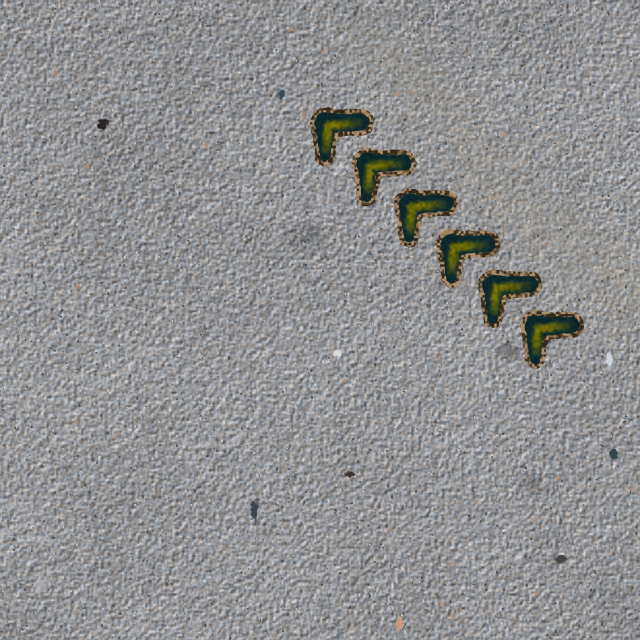
This texture is drawn by a WebGL 1 fragment shader. Its source:

```glsl
precision highp float;
// Grey asphalt with a diagonal row of six painted angle marks.
// The grit is relief-lit value noise with scattered pits and chips; each mark
// is a blend of two tapered capsules with a speckled rim and an olive core.
uniform vec2 u_resolution;

float hash(vec2 p) {
  vec3 q = fract(vec3(p.xyx) * 0.1031);
  q += dot(q, q.yzx + 33.33);
  return fract((q.x + q.y) * q.z);
}

float noise(vec2 p) {
  vec2 i = floor(p), f = fract(p);
  f = f * f * (3.0 - 2.0 * f);
  return mix(mix(hash(i), hash(i + vec2(1.0, 0.0)), f.x),
             mix(hash(i + vec2(0.0, 1.0)), hash(i + 1.0), f.x), f.y);
}

float fbm(vec2 p) {
  float sum = 0.0, amp = 0.5;
  for (int i = 0; i < 4; i++) {
    sum += amp * noise(p);
    p = p * 2.03 + 17.3;
    amp *= 0.5;
  }
  return sum;
}

// Distance to a segment from a to b whose radius runs from ra to rb
float taper(vec2 p, vec2 a, vec2 b, float ra, float rb) {
  vec2 ab = b - a;
  float t = clamp(dot(p - a, ab) / dot(ab, ab), 0.0, 1.0);
  return length(p - a - ab * t) - mix(ra, rb, t);
}

float smoothMin(float a, float b, float k) {
  float h = max(k - abs(a - b), 0.0) / k;
  return min(a, b) - h * h * k * 0.25;
}

float markDistance(vec2 p) {
  float across = taper(p, vec2(0.0), vec2(0.055, 0.0015), 0.0145, 0.0125);
  float down = taper(p, vec2(-0.001, 0.0), vec2(-0.002, -0.052), 0.0165, 0.0075);
  return smoothMin(across, down, 0.006);
}

// Height of the gravel surface
float grit(vec2 p) {
  return 0.62 * noise(p * 190.0) + 0.38 * noise(p * 330.0 + 41.0);
}

// Soft ragged ellipse, 1 inside and 0 outside
float blot(vec2 p, vec2 centre, vec2 size) {
  float r = length((p - centre) / size) + 0.7 * (noise(p * 260.0) - 0.5);
  return 1.0 - smoothstep(0.65, 1.2, r);
}

// Random specks, at most one per cell; rarity is the share of cells left empty
float specks(vec2 p, float cells, float rarity, float seed) {
  vec2 g = p * cells, id = floor(g) + seed;
  vec2 centre = 0.3 + 0.4 * vec2(hash(id + 3.1), hash(id + 8.7));
  float r = length((fract(g) - centre) * vec2(1.0, 0.6 + 0.8 * hash(id + 5.0)));
  return step(rarity, hash(id)) * (1.0 - smoothstep(0.1, 0.28, r));
}

vec3 asphalt(vec2 p) {
  // A smoother, warmer worn band crosses the upper right
  float band = exp(-pow((p.x + p.y * 1.05 - 1.54 + 0.12 * (fbm(p * 6.0) - 0.5)) / 0.075, 2.0))
             * smoothstep(0.48, 0.62, p.x);
  float relief = grit(p + vec2(0.0015, -0.0015)) - grit(p - vec2(0.0015, -0.0015));
  float tone = 0.578 + 0.09 * (fbm(p * 5.0) - 0.47) + 0.05 * (fbm(p * 38.0) - 0.47);
  tone -= relief * mix(0.36, 0.25, band);
  tone += 0.13 * (noise(p * 256.0 + 9.0) - 0.5);
  vec3 col = tone * mix(vec3(0.995, 0.998, 1.012), vec3(1.01, 0.998, 0.98), band);
  col *= 1.0 + 0.08 * (hash(floor(p * 240.0)) - 0.5) * vec3(1.0, 0.0, -1.0);

  // Pits and pale chips
  col = mix(col, vec3(0.25), 0.75 * specks(p, 110.0, 0.955, 0.0));
  col = mix(col, vec3(0.30), 0.6 * specks(p + 0.31, 170.0, 0.94, 50.0));
  col = mix(col, vec3(0.84), 0.75 * specks(p + 0.17, 140.0, 0.96, 90.0));
  col = mix(col, vec3(0.72, 0.55, 0.43), 0.7 * specks(p + 0.07, 60.0, 0.992, 20.0));

  // Larger stains and stones
  col *= 1.0 - 0.22 * blot(p, vec2(0.793, 0.450), vec2(0.020, 0.016));
  col *= 1.0 - 0.13 * blot(p, vec2(0.477, 0.630), vec2(0.030, 0.025));
  col *= 1.0 - 0.15 * blot(p, vec2(0.833, 0.245), vec2(0.016));
  col = mix(col, vec3(0.16, 0.14, 0.14), blot(p, vec2(0.161, 0.806), vec2(0.009, 0.008)));
  col = mix(col, vec3(0.24, 0.27, 0.31), blot(p, vec2(0.397, 0.201), vec2(0.006, 0.017)));
  col = mix(col, vec3(0.20, 0.28, 0.34), blot(p, vec2(0.440, 0.853), vec2(0.005, 0.008)));
  col = mix(col, vec3(0.20, 0.27, 0.30), blot(p, vec2(0.958, 0.290), vec2(0.007, 0.009)));
  col = mix(col, vec3(0.23, 0.20, 0.18), blot(p, vec2(0.547, 0.259), vec2(0.007, 0.005)));
  col = mix(col, vec3(0.27), blot(p, vec2(0.877, 0.126), vec2(0.009, 0.007)));
  col = mix(col, vec3(0.85), blot(p, vec2(0.527, 0.448), vec2(0.007, 0.006)));
  col = mix(col, vec3(0.80, 0.83, 0.88), blot(p, vec2(0.952, 0.439), vec2(0.005, 0.010)));
  col = mix(col, vec3(0.70), 0.7 * blot(p, vec2(0.064, 0.085), vec2(0.011, 0.013)));
  return mix(col, vec3(0.80, 0.60, 0.48), blot(p, vec2(0.624, 0.024), vec2(0.006, 0.010)));
}

void main() {
  vec2 p = gl_FragCoord.xy / u_resolution;
  float edge = 0.7 / min(u_resolution.x, u_resolution.y);
  vec3 col = asphalt(p);

  // Nearest mark in the row
  float d = 1.0;
  vec2 local = vec2(0.0);
  for (int i = 0; i < 6; i++) {
    vec2 q = p - vec2(0.5095, 0.8075) - float(i) * vec2(0.0657, -0.0634);
    float di = markDistance(q);
    if (di < d) { d = di; local = q; }
  }
  d += 0.0025 * (noise(p * 150.0) - 0.5);

  // Speckled brown rim
  float fleck = noise(p * 270.0 + 5.0);
  vec3 rim = mix(vec3(0.20, 0.16, 0.11), vec3(0.68, 0.56, 0.42), smoothstep(0.2, 0.85, fleck));
  col = mix(col, rim, 1.0 - smoothstep(-edge, edge, d - 0.0075));

  // Dark teal paint with an olive core fading towards the tips
  float core = min(taper(local, vec2(0.003, -0.004), vec2(0.050, 0.0), 0.0, 0.0),
                   taper(local, vec2(0.003, -0.004), vec2(0.000, -0.040), 0.0, 0.0));
  float glow = (1.0 - smoothstep(0.001, 0.0115, core + 0.004 * (noise(p * 180.0) - 0.5)))
             * (1.0 - 0.75 * smoothstep(0.015, 0.055, length(local)));
  vec3 paint = mix(vec3(0.045, 0.155, 0.175), vec3(0.44, 0.43, 0.02), glow);
  paint *= 0.82 + 0.36 * noise(p * 240.0 + 31.0);
  col = mix(col, paint, 1.0 - smoothstep(-edge, edge, d));

  gl_FragColor = vec4(clamp(col, 0.0, 1.0), 1.0);
}
```
